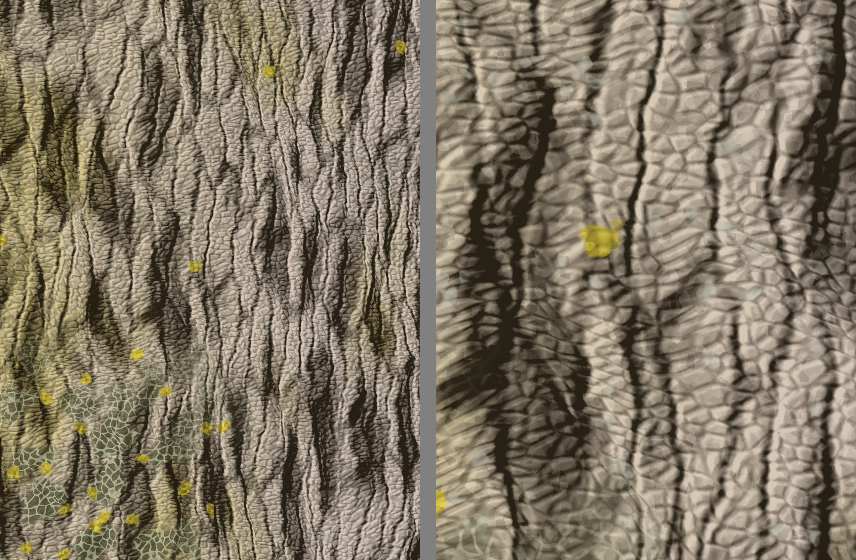
Left, the full canvas; right, a detail of the centre.
Give the GLSL for this texture, as a Shadertoy shader.

```glsl
vec2 hash2(vec2 p) {
    vec3 q = fract(p.xyx * vec3(.1031, .1030, .0973));
    q += dot(q, q.yzx + 33.33);
    return fract((q.xx + q.yz) * q.zy);
}

// Cellular noise: nearest distance, second distance, random cell id
vec3 cells(vec2 p) {
    vec2 base = floor(p);
    vec3 near = vec3(9., 9., 0.);
    for (int y = -1; y <= 1; y++)
    for (int x = -1; x <= 1; x++) {
        vec2 cell = base + vec2(x, y);
        float d = length(cell + hash2(cell) - p);
        if (d < near.x) near = vec3(d, near.x, hash2(cell + 57.).x);
        else near.y = min(near.y, d);
    }
    return near;
}

// Layered, rotated sines, roughly -1 to 1
float waves(vec2 p) {
    float sum = 0., size = .5;
    for (int i = 0; i < 4; i++) {
        sum += size * sin(p.x + 1.5 * sin(p.y + sum));
        p = mat2(1.5, 1.1, -1.1, 1.5) * p + 3.;
        size *= .5;
    }
    return sum;
}

// Height of the bark: braided ridges, split into fibres and flakes
float barkHeight(vec2 p) {
    vec2 q = p + vec2(.024, .03) * waves(p * vec2(13., 8.));
    q.x += .004 * waves(p * 85.);
    q.x = q.x * 10. + q.x * q.x * 5.;
    vec3 gap = cells(q * vec2(1., 3.5) + 20.);
    vec3 split = cells(q * vec2(2.2, 6.5) + 47.);
    vec3 flake = cells(q * vec2(5.5, 115.) + 90.);
    float ridge = 1. - smoothstep(.14, .55, gap.y - gap.x);
    float fibre = smoothstep(0., .3, split.y - split.x);
    return .58 * ridge + .34 * fibre + .16 * smoothstep(0., .4, flake.y - flake.x) - .08;
}

void mainImage(out vec4 fragColor, in vec2 fragCoord) {
    vec2 p = fragCoord / iResolution.y;
    float right = smoothstep(.2, .6, p.x);
    float lowerLeft = (1. - smoothstep(.2, .5, p.y)) * (1. - smoothstep(.25, .5, p.x));

    // Relief lit from the upper left, with cast shadows
    vec2 toLight = vec2(-.8, .6);
    float height = barkHeight(p);
    float slope = height - barkHeight(p + .004 * toLight);
    float shadow = smoothstep(.05, .45, barkHeight(p + .016 * toLight) - height);
    float grain = cells(p * 210.).z - .5;
    float tone = .08 + .74 * height + 1.15 * slope - .22 * shadow + .2 * grain;
    tone += .08 * waves(p * vec2(17., 6.) + 5.) + .05 * (1. - right) * (1. - height);
    vec3 color = mix(vec3(.15, .125, .085), vec3(.80, .76, .70), clamp(tone, 0., 1.05));
    color *= mix(vec3(1.02, 1., .94), vec3(1., .98, .99), right);

    // Olive moss, strongest in the sheltered hollows
    float moss = smoothstep(-.1, .6, waves(p * vec2(11., 5.) + 2.) + .3 * lowerLeft - .4 * right);
    color *= mix(vec3(1.), vec3(.96, .95, .66), moss * (1. - .5 * height));

    // Pale crust specks
    vec3 speck = cells(p * 62. + .3 * waves(p * 120.));
    float crust = step(.82, speck.z) * (1. - smoothstep(.18, .34, speck.x));
    color = mix(color, vec3(.73, .74, .68), .5 * crust * smoothstep(.2, .7, height));

    // Tangled grey-green lichen tufts
    vec3 clump = cells(p * 12. + .25 * waves(p * 50.));
    float tuft = step(.45, clump.z) * (1. - smoothstep(.3, .5, clump.x)) * lowerLeft;
    vec3 twig = cells(p * 75. + .5 * waves(p * 60.));
    float strand = 1. - smoothstep(.08, .24, twig.y - twig.x);
    vec3 tuftColor = mix(vec3(.31, .31, .21), vec3(.70, .71, .59), strand);
    color = mix(color, tuftColor, .75 * tuft);

    // Yellow lichen rosettes
    vec3 rosette = cells(p * 23. + 11.);
    float present = step(mix(.982, .8, lowerLeft), rosette.z);
    float rim = rosette.x + .14 * waves(p * 130.);
    float yellow = present * (1. - smoothstep(.2, .3, rim));
    vec3 yellowColor = vec3(.69, .62, .19) * (.85 + .3 * tone + .3 * grain);
    color = mix(color, yellowColor, .9 * yellow);

    fragColor = vec4(color, 1.);
}
```
